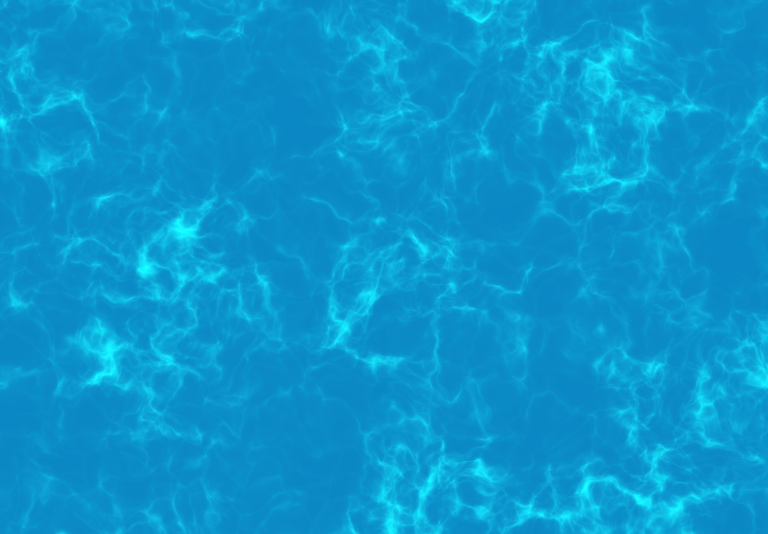
Reproduce this texture procedurally as a Shadertoy shader.

```glsl
// Sunlit pool water: patchy caustic light with wispy veins around dark round cells.

#define PATCH_SCALE 3.2    // bright patches per canvas height
#define CELL_SCALE 8.5     // dark cells per canvas height
#define WISP_SCALE 8.0     // coarsest wisps per canvas height
#define WARP 0.065         // bending of the veins
#define PATCH_GAIN 2.7
#define CELL_GAIN 1.5
#define WISP_GAIN 1.3
#define CONTRAST 0.97
#define GLOW 0.044         // median light above the deep colour
#define PEAK 2.7           // soft limit of the light exponent
#define DEEP vec3(0.040, 0.525, 0.766)
#define TINT vec3(0.10, 1.00, 0.60)

const mat2 TURN = mat2(0.8, 0.6, -0.6, 0.8);

vec2 hash2(vec2 p) {
    vec3 h = fract(p.xyx * vec3(0.1031, 0.1030, 0.0973));
    h += dot(h, h.yzx + 33.33);
    return fract((h.xx + h.yz) * h.zy);
}

float cornerSlope(vec2 corner, vec2 offset) {
    float angle = 6.2832 * hash2(corner).x;
    return dot(vec2(cos(angle), sin(angle)), offset);
}

// Gradient noise, roughly -0.7 to 0.7
float noise(vec2 p) {
    vec2 i = floor(p), f = p - i;
    vec2 u = f * f * f * (f * (f * 6.0 - 15.0) + 10.0);
    vec2 e = vec2(1.0, 0.0);
    float low = mix(cornerSlope(i, f), cornerSlope(i + e, f - e), u.x);
    float high = mix(cornerSlope(i + e.yx, f - e.yx), cornerSlope(i + 1.0, f - 1.0), u.x);
    return mix(low, high, u.y);
}

float fbm(vec2 p) {
    float sum = 0.0, amp = 1.0;
    for (int k = 0; k < 4; k++) {
        sum += amp * noise(p);
        p = TURN * p * 2.03 + 17.3;
        amp *= 0.58;
    }
    return sum;
}

// Creases of noise, summed over octaves
float wisps(vec2 p) {
    float sum = 0.0, amp = 1.0;
    for (int k = 0; k < 4; k++) {
        sum += amp * exp(-6.0 * abs(noise(p)));
        p = TURN * p * 2.0 + 9.7;
        amp *= 0.7;
    }
    return sum;
}

// Bright borders between scattered cells
float cellVeins(vec2 p) {
    vec2 i = floor(p), f = p - i;
    float nearest = 8.0, second = 8.0;
    for (int y = -1; y <= 1; y++)
    for (int x = -1; x <= 1; x++) {
        vec2 cell = vec2(x, y);
        float d = length(cell + hash2(i + cell) - f);
        second = min(second, max(nearest, d));
        nearest = min(nearest, d);
    }
    return exp(-5.0 * (second - nearest));
}

void mainImage(out vec4 fragColor, in vec2 fragCoord) {
    vec2 p = fragCoord / iResolution.y + vec2(3.7, 5.2);

    // Bend the plane so that veins curve and fray
    vec2 s = TURN * TURN * p * 5.0;
    vec2 bend = vec2(fbm(s), fbm(s + 41.0));
    vec2 q = p + WARP * bend;

    // Broad patches decide where the water is lively or calm
    float patches = fbm(TURN * p * PATCH_SCALE + 0.4 * bend);
    float lively = smoothstep(-0.35, 0.45, patches);

    // Zero-mean layers
    float cells = cellVeins(q * CELL_SCALE)
                + 0.8 * cellVeins(TURN * q * CELL_SCALE * 1.9 + 23.0) - 0.62;
    float fine = wisps(TURN * (p + 0.4 * WARP * bend) * WISP_SCALE + 11.0) - 1.17;

    float n = PATCH_GAIN * patches
            + CELL_GAIN * cells
            + WISP_GAIN * fine * mix(0.45, 1.4, lively);
    n = n > 0.0 ? PEAK * tanh(n / PEAK) : n;

    // Light grows exponentially, giving few bright glints on a blue ground
    float light = GLOW * exp(CONTRAST * n);
    fragColor = vec4(DEEP + TINT * light, 1.0);
}
```
